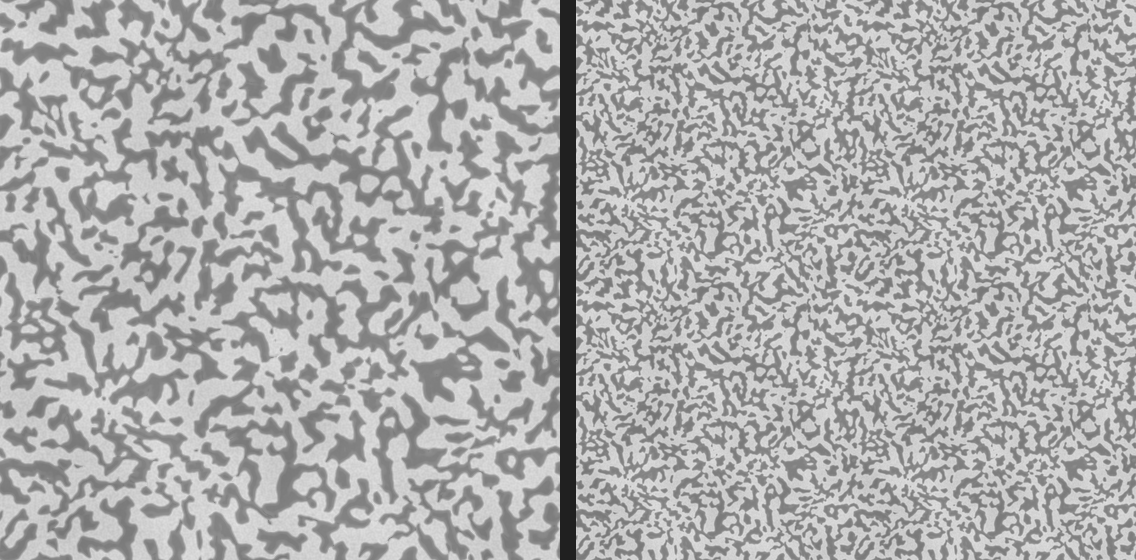
Left: one tile. Right: repeated 2 by 2.
Write a WebGL 2 fragment shader that draws this texture.

```glsl
#version 300 es
precision highp float;
// Two-phase labyrinth: pale grainy islands branching through smooth dark channels.
// Warped, wrapping gradient noise is cut at a level; dividing the field by its
// slope gives a distance to the border, which shades the rim and channel depth.
uniform vec2 u_resolution;
out vec4 fragColor;

const float TAU = 6.2831853;

uint scramble(uint n) {
    n = (n ^ 61u) ^ (n >> 16);
    n *= 9u;
    n ^= n >> 4;
    n *= 668265261u;
    return n ^ (n >> 15);
}

// Unit gradient at a lattice corner, wrapped at the period
vec2 cornerGradient(vec2 cell, float period, uint seed) {
    uvec2 c = uvec2(mod(cell, period));
    uint h = scramble(c.x + scramble(c.y + scramble(seed)));
    float angle = TAU * float(h & 65535u) / 65536.0;
    return vec2(cos(angle), sin(angle));
}

// Gradient noise with a whole number of cells across the canvas
float gradientNoise(vec2 uv, float period, uint seed) {
    vec2 p = uv * period;
    vec2 i = floor(p);
    vec2 f = p - i;
    vec2 s = f * f * f * (f * (f * 6.0 - 15.0) + 10.0);
    vec2 r = vec2(1.0, 0.0);
    float a = dot(cornerGradient(i, period, seed), f);
    float b = dot(cornerGradient(i + r.xy, period, seed), f - r.xy);
    float c = dot(cornerGradient(i + r.yx, period, seed), f - r.yx);
    float d = dot(cornerGradient(i + r.xx, period, seed), f - r.xx);
    return mix(mix(a, b, s.x), mix(c, d, s.x), s.y);
}

// Positive on the islands, negative in the channels
float islandField(vec2 uv) {
    vec2 warp = vec2(gradientNoise(uv, 6.0, 1u), gradientNoise(uv, 6.0, 2u));
    vec2 q = uv + 0.035 * warp;
    float broad = gradientNoise(q, 34.0, 3u);
    float fine = gradientNoise(q + vec2(0.007, 0.004), 59.0, 4u);
    return broad + 0.5 * fine + 0.035;
}

// Slow changes of brightness
float clouds(vec2 uv) {
    return gradientNoise(uv, 5.0, 5u) + 0.6 * gradientNoise(uv, 13.0, 6u);
}

// Fine speckle
float grain(vec2 uv) {
    return gradientNoise(uv, 230.0, 7u) + 0.7 * gradientNoise(uv, 110.0, 8u);
}

void main() {
    vec2 uv = gl_FragCoord.xy / u_resolution;

    // Signed distance to the island border, in canvas units
    float field = islandField(uv);
    vec2 e = vec2(0.0008, 0.0);
    vec2 slope = (vec2(islandField(uv + e.xy), islandField(uv + e.yx)) - field) / e.x;
    float border = field / max(length(slope), 2.0);

    float cloud = clouds(uv);
    float speckle = grain(uv);

    // Islands: speckled, with a faint bright rim
    float rim = 1.0 - smoothstep(0.002, 0.006, border);
    float island = 0.815 + 0.012 * rim + 0.055 * cloud + 0.045 * speckle;

    // Channels: smooth, darkest along the middle
    float depth = smoothstep(0.0, 0.011, -border);
    float channel = mix(0.55, 0.495, depth) + 0.045 * cloud + 0.008 * speckle;

    float soft = max(0.0027, 0.8 / min(u_resolution.x, u_resolution.y));
    float tone = mix(channel, island, smoothstep(-soft, soft, border));
    fragColor = vec4(vec3(tone), 1.0);
}
```
